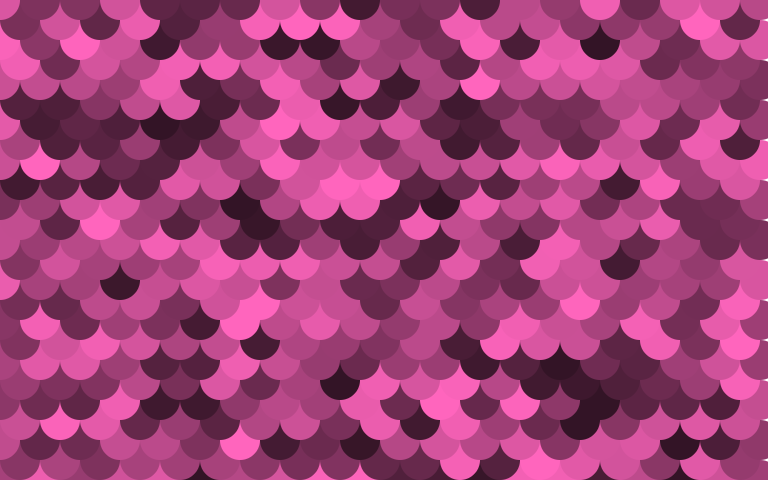
Write a Shadertoy shader that draws this pattern.

```glsl
// Overlapping fish scales: staggered rows of flat discs, each row lying over
// the one below it. Every disc gets its own shade of one pink, from a cell
// hash nudged by layered sines so that light and dark scales loosely cluster.

const float ROWS = 24.0;          // rows down the canvas, one disc radius apart
const float LAST_CENTRE = 38.0;   // rightmost disc centre, in radii
const vec3 PINK = vec3(1.0, 0.396, 0.741);
const vec3 BACKGROUND = vec3(1.0);
const float DARKEST = 0.2;        // brightness range of the scales
const float BRIGHTEST = 1.0;
const float CLUSTERING = 0.11;    // strength of the drift between regions
const float TONE_CURVE = 0.93;    // below 1 favours lighter scales

float hash(vec2 cell) {
    vec3 p = fract(cell.xyx * vec3(0.1031, 0.1030, 0.0973));
    p += dot(p, p.yzx + 33.33);
    return fract((p.x + p.y) * p.z);
}

// Slow drift over the canvas, within -1 to 1
float drift(vec2 p) {
    return 0.6 * sin(0.55 * p.x + 1.3 * sin(0.43 * p.y))
         + 0.4 * sin(0.71 * p.y - 0.37 * p.x + 2.0);
}

vec3 scaleColour(vec2 centre) {
    float tone = hash(centre + 17.0) + CLUSTERING * drift(centre);
    tone = pow(clamp(tone, 0.0, 1.0), TONE_CURVE);
    return PINK * mix(DARKEST, BRIGHTEST, tone);
}

// Centre of the disc nearest to x in a row; odd rows shift by one radius
vec2 nearestCentre(float x, float row) {
    float shift = mod(row, 2.0);
    return vec2(2.0 * floor((x - shift) * 0.5 + 0.5) + shift, row);
}

void mainImage(out vec4 fragColor, in vec2 fragCoord) {
    // Units of one disc radius, measured from the top left
    float pixel = ROWS / iResolution.y;
    vec2 p = vec2(fragCoord.x, iResolution.y - fragCoord.y) * pixel;

    // Paint from the lowest row that can reach this point to the highest
    vec3 colour = BACKGROUND;
    for (int i = 1; i >= -1; i--) {
        vec2 centre = nearestCentre(p.x, floor(p.y) + float(i));
        float coverage = clamp(0.5 + (1.0 - distance(p, centre)) / pixel, 0.0, 1.0);
        coverage *= step(centre.x, LAST_CENTRE + 0.5);
        colour = mix(colour, scaleColour(centre), coverage);
    }
    fragColor = vec4(colour, 1.0);
}
```
